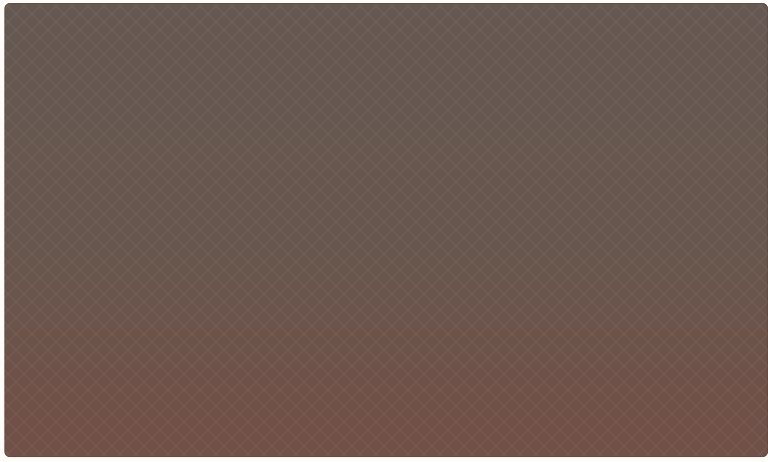
This pattern is drawn by a Shadertoy shader. Its source:

```glsl
// Rounded brown panel with a vertical gradient and a fine diagonal lattice.

float roundedBox(vec2 p, vec2 halfSize, float radius) {
    vec2 q = abs(p) - halfSize + radius;
    return length(max(q, 0.0)) + min(max(q.x, q.y), 0.0) - radius;
}

// Distance to the nearest of two crossing families of diagonals.
float latticeDistance(vec2 p, float period) {
    vec2 diagonal = vec2(p.x + p.y, p.x - p.y) / period;
    vec2 d = abs(fract(diagonal) - 0.5);
    return (0.5 - max(d.x, d.y)) * period * 0.7071;
}

vec3 panelGradient(float y) {
    vec3 bottom = vec3(0.440, 0.315, 0.280);
    vec3 middle = vec3(0.405, 0.338, 0.303);
    vec3 top = vec3(0.395, 0.345, 0.325);
    vec3 lower = mix(bottom, middle, smoothstep(0.05, 0.50, y));
    return mix(lower, top, smoothstep(0.50, 1.0, y));
}

void mainImage(out vec4 fragColor, in vec2 fragCoord) {
    // One unit is the canvas height.
    vec2 p = fragCoord / iResolution.y;
    float aspect = iResolution.x / iResolution.y;
    float pixel = 1.0 / iResolution.y;

    // Panel, set in from the left, top and bottom.
    vec2 low = vec2(0.0095, 0.0105);
    vec2 high = vec2(aspect, 0.9935);
    float panel = roundedBox(p - 0.5 * (low + high), 0.5 * (high - low), 0.012);
    vec3 color = panelGradient(p.y);

    // Thin lattice, 48 diamonds across.
    float period = aspect / 48.0;
    float width = 0.0011;
    float line = 1.0 - smoothstep(width - 0.5 * pixel, width + 0.5 * pixel,
                                  latticeDistance(p, period));
    color = mix(color, vec3(0.52, 0.43, 0.37), 0.4 * line);

    // Slightly darker rim and light surround.
    color *= 1.0 - 0.12 * smoothstep(-0.004, 0.0, panel);
    float outside = smoothstep(-0.5 * pixel, 0.5 * pixel, panel);
    fragColor = vec4(mix(color, vec3(1.0, 0.99, 0.98), outside), 1.0);
}
```
